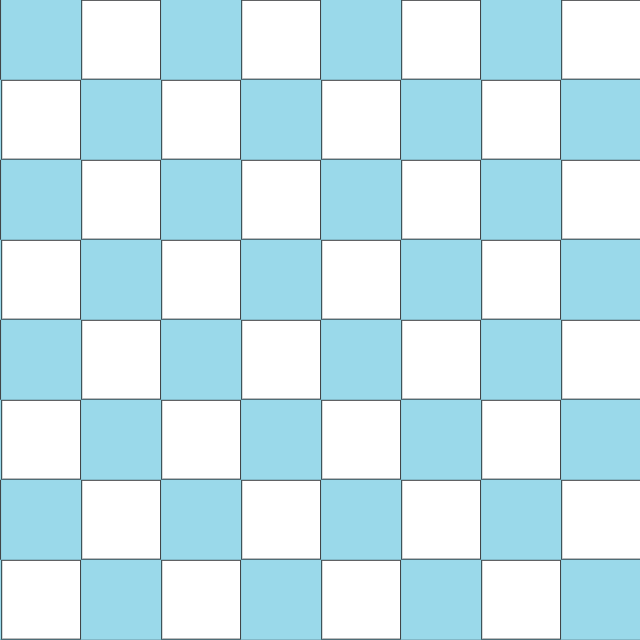
Reproduce this pattern procedurally as a Shadertoy shader.

```glsl
// Checkerboard of sky blue and white squares, each white square finely outlined in black.
#define CELLS 8.0                      // cells across and down, even so that it tiles
#define HALF_SIDE 0.493                // outline centre from square centre, in cells
#define LINE_WIDTH 0.010               // outline width, in cells
#define SHIFT vec2(0.015, 0.004)       // offset of the board, in cells
#define BLUE vec3(0.604, 0.851, 0.918)
#define WHITE vec3(1.0)
#define INK vec3(0.03, 0.04, 0.05)

// Signed distance to the nearest square of a lattice with a period of two cells
float squareLattice(vec2 p, vec2 centre) {
    vec2 q = abs(mod(p - centre + 1.0, 2.0) - 1.0);
    return max(q.x, q.y) - HALF_SIDE;
}

// Box-filtered coverage of the region where d is negative
float coverage(float d, float pixel) {
    return clamp(0.5 - d / pixel, 0.0, 1.0);
}

void mainImage(out vec4 fragColor, in vec2 fragCoord) {
    vec2 p = fragCoord / iResolution.xy * CELLS - SHIFT;
    float pixel = CELLS / min(iResolution.x, iResolution.y);

    // Two interleaved lattices make up the white squares
    float d = min(squareLattice(p, vec2(0.5)), squareLattice(p, vec2(1.5)));

    // Outer edge of the line over blue, then the white interior
    float outer = coverage(d - 0.5 * LINE_WIDTH, pixel);
    float inner = coverage(d + 0.5 * LINE_WIDTH, pixel);
    vec3 color = BLUE * (1.0 - outer) + INK * (outer - inner) + WHITE * inner;

    fragColor = vec4(color, 1.0);
}
```
